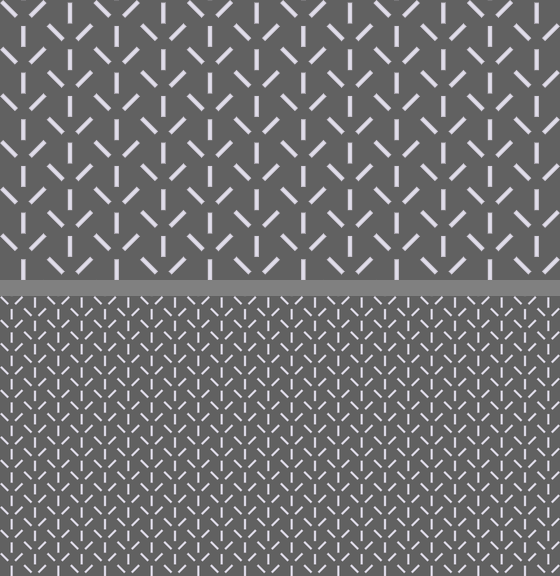
Top, the tile; bottom, the same tile 2 across and 2 down.
Write a Shadertoy shader that draws this pattern.

```glsl
// Pale three-armed Y marks on dark grey, in columns that shift by half a step.
// Each mark is a union of box distances: one upright bar and a mirrored diagonal.
// Whole numbers of columns (even) and rows make the canvas tile on all sides.

const vec2 GRID = vec2(12.0, 6.0);          // columns and rows of marks
const vec2 BAR = vec2(0.047, 0.224);        // half width, half length
const float STEM_DROP = 0.28;               // centre of the upright bar
const vec2 ARM_CENTRE = vec2(0.306, 0.309); // centre of the right diagonal

const vec3 GROUND = vec3(0.38);
const vec3 RIM = vec3(0.84, 0.82, 0.87);
const vec3 CORE = vec3(0.88, 0.87, 0.92);

float boxDistance(vec2 p, vec2 halfSize) {
    vec2 d = abs(p) - halfSize;
    return length(max(d, 0.0)) + min(max(d.x, d.y), 0.0);
}

vec2 turn45(vec2 p) {
    return vec2(p.x - p.y, p.x + p.y) * sqrt(0.5);
}

float markDistance(vec2 p) {
    float stem = boxDistance(p + vec2(0.0, STEM_DROP), BAR);
    vec2 mirrored = vec2(abs(p.x), p.y);
    float arm = boxDistance(turn45(mirrored - ARM_CENTRE), BAR);
    return min(stem, arm);
}

// Nearest mark among the neighbouring cells, odd columns moved half a row
float patternDistance(vec2 p) {
    float nearest = 1.0;
    for (int i = -1; i <= 1; i++) {
        float column = floor(p.x) + float(i);
        float shift = 0.5 * mod(column, 2.0);
        float row = floor(p.y - shift);
        for (int j = -1; j <= 1; j++) {
            vec2 centre = vec2(column, row + float(j) + shift) + 0.5;
            nearest = min(nearest, markDistance(p - centre));
        }
    }
    return nearest;
}

// Coverage of the region where the distance is below zero
float coverage(float d, float pixel) {
    return clamp(0.5 - d / pixel, 0.0, 1.0);
}

void mainImage(out vec4 fragColor, in vec2 fragCoord) {
    vec2 p = fragCoord / iResolution.xy * GRID;
    float pixel = GRID.y / iResolution.y;
    float d = patternDistance(p);

    // Slightly brighter core inside each bar
    vec3 bar = mix(RIM, CORE, coverage(d + 0.5 * BAR.x, pixel));
    fragColor = vec4(mix(GROUND, bar, coverage(d, pixel)), 1.0);
}
```
